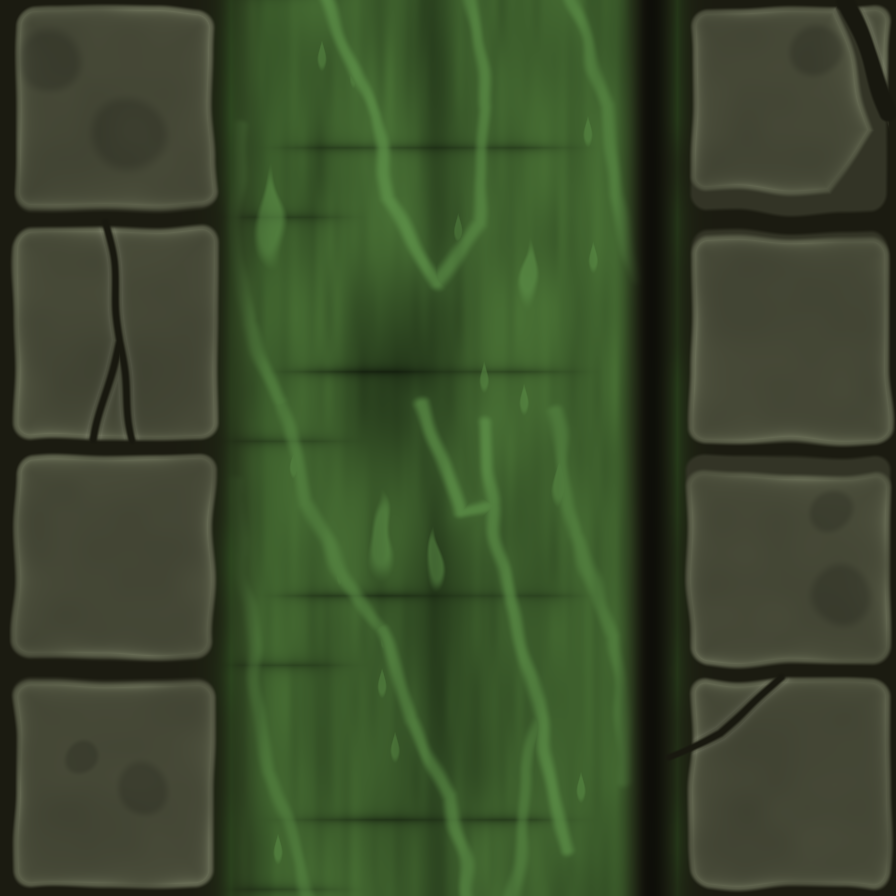
A Shadertoy shader for this texture:

```glsl
// Green slime running down a channel between two columns of worn stone blocks
float hash(vec2 p) { return fract(sin(dot(p, vec2(127.1, 311.7))) * 43758.5453); }

float noise(vec2 p) {
  vec2 i = floor(p), f = fract(p);
  f = f * f * (3. - 2. * f);
  return mix(mix(hash(i), hash(i + vec2(1, 0)), f.x),
             mix(hash(i + vec2(0, 1)), hash(i + 1.), f.x), f.y);
}

float fbm(vec2 p) { return .6 * noise(p) + .4 * noise(p * 2.3 + 7.); }

vec2 wobble(vec2 p) { return vec2(noise(p), noise(p + 31.)) - .5; }

float segment(vec2 p, vec2 a, vec2 b) {
  vec2 pa = p - a, ba = b - a;
  return length(pa - ba * clamp(dot(pa, ba) / dot(ba, ba), 0., 1.));
}

float box(vec2 p, vec2 lo, vec2 hi, float r) {
  vec2 q = abs(p - .5 * (lo + hi)) - .5 * (hi - lo) + r;
  return length(max(q, 0.)) + min(max(q.x, q.y), 0.) - r;
}

// Coverage inside a soft edge
float fill(float d) { return 1. - smoothstep(-.003, .003, d); }

// Teardrop with a thin upper tail
float drop(vec2 p, vec2 centre, vec2 radii) {
  vec2 q = (p - centre) / radii;
  q.x /= .35 + .65 * smoothstep(-1., .4, q.y);
  return 1. - smoothstep(.55, 1.1, length(q));
}

// Strand through four points, with a faint halo
float strand(vec2 p, vec4 a, vec4 b, float strength) {
  float d = min(segment(p, a.xy, a.zw), min(segment(p, a.zw, b.xy), segment(p, b.xy, b.zw)));
  return strength * (.65 * (1. - smoothstep(.002, .012, d)) + .3 * exp(-d / .018));
}

vec3 slime(vec2 p) {
  float streak = fbm(p * vec2(45, 5));
  vec3 col = vec3(.235, .365, .17) * (.72 + .32 * streak + .26 * fbm(p * vec2(9, 6) + 4.));
  // Shaded hollows
  vec2 hollow = (p - vec2(.43, .44)) / vec2(.05, .09);
  col *= 1. - .25 * exp(-pow((p.x - .487) / .03, 2.));
  col *= 1. - .38 * exp(-dot(hollow, hollow));
  // Submerged joints, across the middle and at the left
  vec2 joint = abs(fract(p.y * 4. + vec2(-.16, .53)) - .5) / 4.;
  float span = smoothstep(.28, .38, p.x) * (1. - smoothstep(.58, .68, p.x));
  col *= 1. - .36 * exp(-joint.x / .005) * span * (.5 + noise(p * vec2(14, 3)));
  col *= 1. - .32 * exp(-joint.y / .006) * (1. - smoothstep(.32, .42, p.x));
  // Running strands
  vec2 q = p + .011 * wobble(p * 25.);
  float s = strand(q, vec4(.35, -.02, .418, .13), vec4(.435, .22, .492, .32), 1.);
  s = max(s, strand(q, vec4(.492, .32, .532, .25), vec4(.542, .12, .522, -.02), .9));
  s = max(s, strand(q, vec4(.632, -.02, .682, .12), vec4(.69, .22, .708, .31), .8));
  s = max(s, strand(q, vec4(.268, .14, .262, .25), vec4(.275, .36, .316, .45), .8));
  s = max(s, strand(q, vec4(.316, .45, .338, .56), vec4(.39, .65, .425, .7), .7));
  s = max(s, strand(q, vec4(.425, .7, .455, .8), vec4(.505, .89, .528, 1.02), .9));
  s = max(s, strand(q, vec4(.47, .45, .512, .57), vec4(.546, .56, .542, .47), 1.));
  s = max(s, strand(q, vec4(.546, .56, .568, .67), vec4(.598, .78, .634, .95), 1.));
  s = max(s, strand(q, vec4(.6, .8, .588, .86), vec4(.582, .94, .57, 1.02), .7));
  s = max(s, strand(q, vec4(.622, .46, .64, .6), vec4(.688, .71, .702, .87), .7));
  s = max(s, strand(q, vec4(.262, .54, .28, .72), vec4(.298, .86, .352, 1.02), .6));
  // Large drops, then scattered beads
  vec3 drops[5] = vec3[5](vec3(.303, .24, .019), vec3(.588, .305, .013),
    vec3(.426, .6, .017), vec3(.627, .54, .011), vec3(.485, .625, .012));
  for (int i = 0; i < 5; i++)
    s = max(s, .7 * drop(q, drops[i].xy, drops[i].z * vec2(1, 3)));
  for (float i = 0.; i < 14.; i++) {
    vec2 bead = vec2(.3 + .38 * hash(vec2(i, 2)), (i + hash(vec2(i, 5))) / 14.);
    s = max(s, .6 * drop(p, bead, vec2(.006, .018)));
  }
  return mix(col, vec3(.36, .56, .28), s * (.7 + .3 * streak));
}

void mainImage(out vec4 fragColor, in vec2 fragCoord) {
  vec2 p = fragCoord / iResolution.xy;
  p.y = 1. - p.y; // measured down from the top
  // Mortar, green seepage, channel
  float seep = exp(-abs(p.x - .258) / .016) + .9 * exp(-abs(p.x - .756) / .011);
  vec3 col = mix(vec3(.105, .105, .065), vec3(.16, .26, .11), min(seep, 1.) * (.45 + .5 * noise(p * 16.)));
  col *= 1. - .5 * exp(-pow((p.x - .728) / .016, 2.));
  float channel = smoothstep(.24, .3, p.x) * (1. - smoothstep(.685, .722, p.x));
  col = mix(col, slime(p), channel);

  // Top and bottom of each block face, left column first
  vec2 rows[8] = vec2[8](vec2(.008, .234), vec2(.255, .49), vec2(.508, .735), vec2(.762, .99),
    vec2(.008, .214), vec2(.265, .495), vec2(.528, .742), vec2(.758, .992));
  vec2 w = p + .009 * wobble(p * 17.);
  float face = 1., slab = 1.;
  for (int i = 0; i < 8; i++) {
    float left = i < 4 ? .016 : .77;
    float d = box(w, vec2(left, rows[i].x), vec2(left + .224, rows[i].y), .02);
    if (i == 4) { // chipped corner and loose shard
      float cut = dot(w - vec2(.955, .075), vec2(.956, -.294));
      float shard = max(d, .021 - cut);
      d = min(shard, max(max(d, cut), dot(w - vec2(.972, .15), vec2(.8, .6))));
    }
    face = min(face, d);
    vec2 lo = vec2(left, float(i % 4) * .25 + .009);
    slab = min(slab, box(w, lo, lo + vec2(.223, .228), .02));
  }
  col = mix(col, vec3(.2, .205, .15), fill(slab));
  vec3 stone = vec3(.262, .272, .205) * (.94 + .14 * fbm(p * 12.));
  // Stains: centre and radius
  vec3 stains[7] = vec3[7](vec3(.145, .152, .044), vec3(.055, .068, .04), vec3(.91, .055, .03),
    vec3(.09, .845, .02), vec3(.16, .88, .032), vec3(.93, .57, .027), vec3(.94, .665, .036));
  float stain = 9.;
  for (int i = 0; i < 7; i++) stain = min(stain, length(w - stains[i].xy) / stains[i].z);
  stone *= .85 + .15 * smoothstep(.7, 1.1, stain);
  // Lit rims
  float rim = exp(-abs(face + .005) / .0045) + .35 * exp(face / .016);
  stone += vec3(.095, .1, .085) * rim * (.35 + .9 * noise(p * 19. + 5.));
  col = mix(col, stone, fill(face));
  // Cracks with pale lips
  vec4 cracks[5] = vec4[5](vec4(.12, .25, .133, .38), vec4(.133, .38, .148, .49),
    vec4(.133, .38, .104, .49), vec4(.745, .845, .8, .815), vec4(.8, .815, .87, .757));
  float crack = segment(w, vec2(.945, 0), vec2(.995, .125)) - .006;
  for (int i = 0; i < 5; i++) crack = min(crack, segment(w, cracks[i].xy, cracks[i].zw));
  col += .06 * exp(-abs(crack - .008) / .003) * fill(face);
  col = mix(vec3(.095, .095, .06), col, smoothstep(.002, .006, crack));
  fragColor = vec4(col, 1);
}
```
